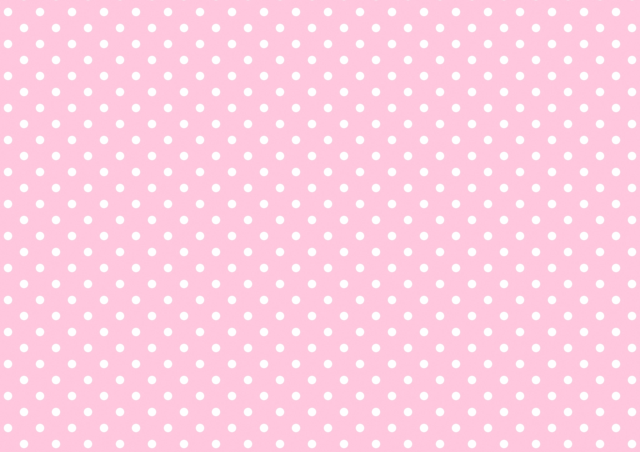
This pattern is drawn by a Shadertoy shader. Its source:

```glsl
// Small white polka dots on pale pink, set in a staggered (half-drop) lattice.
// Each tile holds two dots; the nearest one gives a distance that drives
// a smooth disc and a faint, speckled dull rim on the ground around it.

const float TILES_ACROSS = 20.0;               // repeats over the canvas width
const vec2  FIRST_DOT    = vec2(0.25, 0.375);  // from the top left, in tiles
const float DOT_RADIUS   = 0.131;              // in tiles
const float EDGE_SOFT    = 0.026;              // least half width of the edge
const float RIM_WIDTH    = 0.075;              // reach of the dull rim
const float RIM_AMOUNT   = 0.75;
const float GRAIN_CELLS  = 25.6;               // speckle cells per tile
const float GRAIN_AMOUNT = 0.006;

const vec3 GROUND = vec3(1.00, 0.78, 0.87);
const vec3 RIM    = vec3(0.97, 0.80, 0.87);
const vec3 DOT    = vec3(0.995, 0.995, 1.00);

float hash(vec2 p) {
    return fract(sin(dot(p, vec2(12.9898, 78.233))) * 43758.5453);
}

// Distance to the nearest point of the unit lattice
float latticeDistance(vec2 p) {
    return length(fract(p + 0.5) - 0.5);
}

void mainImage(out vec4 fragColor, in vec2 fragCoord) {
    // Tile units, measured down from the top left corner
    float pixel = TILES_ACROSS / iResolution.x;
    vec2 p = vec2(fragCoord.x, iResolution.y - fragCoord.y) * pixel;

    // Signed distance to the nearest dot of the two staggered lattices
    vec2 q = p - FIRST_DOT;
    float d = min(latticeDistance(q), latticeDistance(q - 0.5)) - DOT_RADIUS;

    // Ground with faint speckle and a patchy rim
    float grain = hash(floor(p * GRAIN_CELLS));
    float rim = 1.0 - smoothstep(0.0, RIM_WIDTH, d);
    vec3 color = GROUND + (grain - 0.5) * GRAIN_AMOUNT;
    color = mix(color, RIM, rim * RIM_AMOUNT * mix(0.5, 1.0, grain));

    // Dots
    float soft = max(EDGE_SOFT, 0.7 * pixel);
    color = mix(color, DOT, 1.0 - smoothstep(-soft, soft, d));

    fragColor = vec4(clamp(color, 0.0, 1.0), 1.0);
}
```
